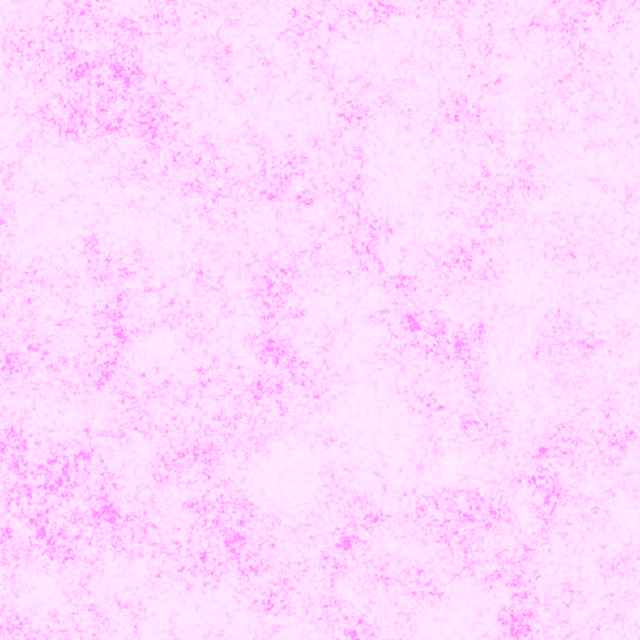
A Shadertoy shader for this texture:

```glsl
// Mottled pink plaster: soft cloudy blotches, broken grain, flecks and fine scratches.

const float PAPER_GREEN = 0.945;  // green level of the palest paper
const float DARKEST_GREEN = 0.58; // green level of the densest pigment
const float PIGMENT = 0.085;      // typical pigment depth
const float CONTRAST = 0.56;      // spread of the pigment depth

float hash(vec2 p) {
    vec3 q = fract(vec3(p.xyx) * 0.1031);
    q += dot(q, q.yzx + 33.33);
    return fract((q.x + q.y) * q.z);
}

vec2 hash2(vec2 p) {
    return vec2(hash(p + 17.3), hash(p + 61.7));
}

mat2 rotation(float angle) {
    float c = cos(angle), s = sin(angle);
    return mat2(c, s, -s, c);
}

// Value noise, from -1 to 1
float noise(vec2 p) {
    vec2 cell = floor(p), f = fract(p);
    f = f * f * (3.0 - 2.0 * f);
    float low = mix(hash(cell), hash(cell + vec2(1, 0)), f.x);
    float high = mix(hash(cell + vec2(0, 1)), hash(cell + vec2(1, 1)), f.x);
    return 2.0 * mix(low, high, f.y) - 1.0;
}

// Octaves of rotated noise, scaled to a spread of about one
float fractal(vec2 p, float frequency, float gain, int octaves) {
    float sum = 0.0, power = 0.0, weight = 1.0;
    p = p * frequency + 40.0;
    for (int i = 0; i < octaves; i++) {
        sum += weight * noise(p);
        power += weight * weight;
        weight *= gain;
        p = rotation(0.65) * p * 2.07 + 19.1;
    }
    return sum / (0.43 * sqrt(power));
}

// Patches of parallel brush marks, each patch with its own direction
float brushMarks(vec2 p, float cells) {
    float sum = 0.0;
    vec2 home = floor(p * cells);
    for (int y = -1; y <= 1; y++)
    for (int x = -1; x <= 1; x++) {
        vec2 id = home + vec2(x, y);
        vec2 offset = p * cells - id - hash2(id);
        float mask = smoothstep(0.75, 0.1, length(offset)) * step(0.4, hash(id + 5.0));
        vec2 along = rotation(6.28 * hash(id + 9.0)) * offset;
        sum += mask * noise(along * vec2(5.0, 26.0) + 30.0 * hash2(id + 3.0) + 50.0);
    }
    return sum;
}

// Thin short scratches: positive ones are dark, negative ones are light
float scratches(vec2 p, float cells) {
    float sum = 0.0;
    vec2 home = floor(p * cells);
    for (int y = -1; y <= 1; y++)
    for (int x = -1; x <= 1; x++) {
        vec2 id = home + vec2(x, y);
        vec2 offset = p * cells - id - hash2(id + 80.0);
        vec2 q = rotation(6.28 * hash(id + 23.0)) * offset;
        q.y += 0.4 * q.x * q.x;
        float halfLength = mix(0.08, 0.36, hash(id + 31.0));
        float edge = length(vec2(max(abs(q.x) - halfLength, 0.0), q.y));
        float side = hash(id + 47.0) < 0.55 ? -1.0 : 1.0;
        sum += side * smoothstep(0.035, 0.006, edge) * step(0.5, hash(id + 53.0));
    }
    return sum;
}

void mainImage(out vec4 fragColor, in vec2 fragCoord) {
    vec2 uv = fragCoord / min(iResolution.x, iResolution.y);

    // Ragged outlines for the blotches
    vec2 ragged = uv + 0.004 * vec2(fractal(uv, 50.0, 0.7, 3), fractal(uv + 7.0, 50.0, 0.7, 3));
    float blotches = fractal(ragged, 11.0, 0.84, 4);
    float grain = fractal(uv + 3.0, 150.0, 1.0, 2);

    // Grain and marks show most where pigment has gathered
    float gathered = smoothstep(-1.2, 1.6, blotches);
    float density = 0.59 * blotches + mix(0.52, 0.74, gathered) * grain;
    density += 0.7 * brushMarks(uv, 9.0) * gathered;

    // Small dark flecks and pale chips
    float chips = fractal(uv + 11.0, 85.0, 0.8, 2);
    density += 0.9 * smoothstep(1.2, 1.9, chips) * gathered;
    density -= 0.9 * smoothstep(1.3, 2.0, -chips) * gathered;
    density += scratches(uv, 15.0) * mix(0.3, 1.0, gathered);

    float green = PAPER_GREEN - PIGMENT * exp(CONTRAST * density);
    fragColor = vec4(1.0, max(green, DARKEST_GREEN), 1.0, 1.0);
}
```
